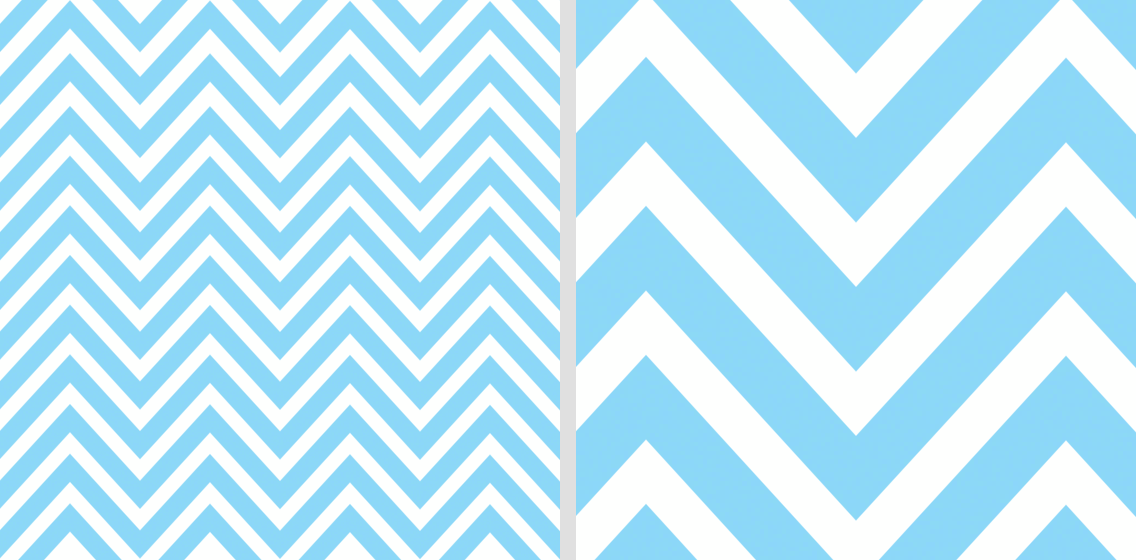
Left, the full canvas; right, a detail of the centre.
Give the GLSL for this pattern, as a WebGL 2 fragment shader.

```glsl
#version 300 es
precision highp float;

uniform vec2 u_resolution;
out vec4 fragColor;

float hash(vec2 cell) {
    return fract(sin(dot(cell, vec2(12.9898, 78.233))) * 43758.5453);
}

// Signed distance to the nearest zigzag stripe; y runs downward
float chevronDistance(vec2 p) {
    float zigzag = abs(fract(p.x * 4.0) - 0.5) * 2.0;
    float drop = p.y - 0.1367 * zigzag - 0.2142 - 0.002 * p.x;

    // The rows near the top are spaced slightly wider
    float pitch = drop < 0.0 ? 0.0944 : 0.0887;
    float row = min(floor(drop / pitch + 0.5), 8.0);
    float offset = abs(drop - row * pitch) - 0.0252;

    // Convert vertical distance to distance across the slanted stripe
    return offset / length(vec2(1.0, 0.1367 * 8.0));
}

void main() {
    vec2 uv = gl_FragCoord.xy / u_resolution;
    vec2 p = vec2(uv.x, 1.0 - uv.y);
    float pixel = 1.0 / min(u_resolution.x, u_resolution.y);

    // Faint grain within the blue
    float grain = hash(floor(p * 384.0));
    vec3 blue = mix(vec3(0.55, 0.85, 0.96), vec3(0.55, 0.84, 0.98), grain);
    vec3 white = vec3(0.995, 1.0, 0.995);

    float stripe = 1.0 - smoothstep(-0.8 * pixel, 0.8 * pixel, chevronDistance(p));
    fragColor = vec4(mix(white, blue, stripe), 1.0);
}
```
